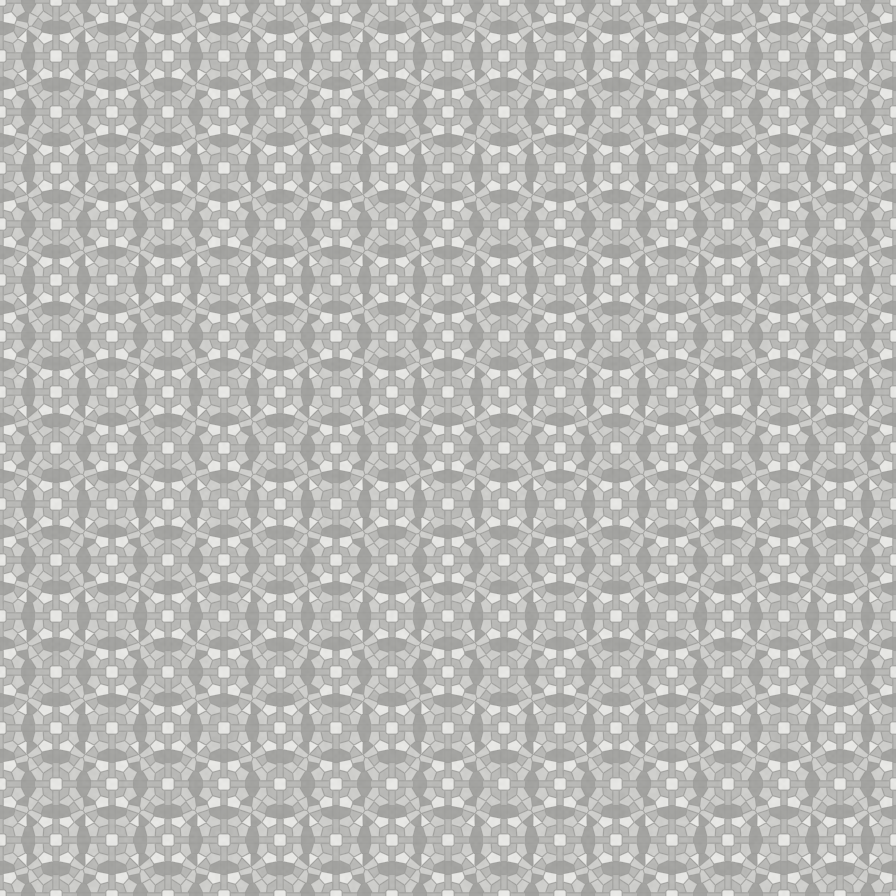
Give the GLSL for this pattern, as a three.js fragment shader.

```glsl
// Grey stone mosaic: 16 x 16 square panels, mirrored at every border so all edges wrap.
// Each panel is a Voronoi rosette: wedges meeting at the centre, a ring of kites and four
// corner shards. Bars line the borders and a pale stone sits at each crossing.

varying vec2 vUv;

const float PANELS = 16.0;        // panels across and up, even so mirroring wraps
const float WEDGES = 8.0;         // shards meeting at the panel centre
const float KITES = 12.0;         // shards in the ring around them
const float CORNERS = 4.0;
const float WEDGE_RADIUS = 0.15;  // all lengths are in panels
const float KITE_RADIUS = 0.37;
const float CORNER_RADIUS = 0.51;
const float JITTER = 0.085;       // irregularity of the shards
const float STRIP_HALF = 0.057;   // half width of the border strips
const float BAR_JOINT = 0.385;    // where pale bar meets dark bar
const float NODE_HALF = 0.110;    // half width of the crossing stones
const float NODE_ROUND = 0.045;
const float GROUT_HALF = 0.009;
const float SOFT = 0.014;         // edge smoothing
const float GRAIN_CELLS = 256.0;
const float GRAIN = 0.022;
const float TAU = 6.28319;

const vec3 GROUT = vec3(0.620, 0.620, 0.610);
const vec3 DARK = vec3(0.640, 0.640, 0.630);
const vec3 MIDDLE = vec3(0.725, 0.725, 0.715);
const vec3 LIGHT = vec3(0.808, 0.808, 0.798);
const vec3 PALE = vec3(0.905, 0.905, 0.895);

// Palest shards, counted round from the right
const float PALE_WEDGE = 2.0;
const float PALE_KITE_A = 1.0;
const float PALE_KITE_B = 7.0;

float hash(vec2 p) {
  return fract(sin(dot(p, vec2(127.1, 311.7))) * 43758.5453);
}

// Value noise that wraps over the canvas
float wrappedNoise(vec2 uv) {
  vec2 p = uv * GRAIN_CELLS;
  vec2 i = floor(p);
  vec2 f = smoothstep(0.0, 1.0, p - i);
  vec2 lo = mod(i, GRAIN_CELLS);
  vec2 hi = mod(i + 1.0, GRAIN_CELLS);
  return mix(mix(hash(lo), hash(vec2(hi.x, lo.y)), f.x),
             mix(hash(vec2(lo.x, hi.y)), hash(hi), f.x), f.y);
}

vec2 polar(float radius, float turn) {
  return radius * vec2(cos(TAU * turn), sin(TAU * turn));
}

// Shard centre from the panel centre: wedges first, then kites, then corners
vec2 shardSeed(float n) {
  vec2 offset = JITTER * (vec2(hash(vec2(n, 3.7)), hash(vec2(n, 19.3))) - 0.5);
  float kite = n - WEDGES;
  float corner = kite - KITES;
  if (kite < 0.0) return polar(WEDGE_RADIUS, (n + 0.5) / WEDGES) + offset;
  if (corner < 0.0) return polar(KITE_RADIUS, kite / KITES) + offset;
  return polar(CORNER_RADIUS, (corner + 0.5) / CORNERS) + offset;
}

// Tones alternate round each ring, with three pale accents
vec3 shardTone(float n) {
  float kite = n - WEDGES;
  if (kite < 0.0) {
    if (n == PALE_WEDGE) return PALE;
    if (mod(n, 2.0) < 0.5) return LIGHT;
    return mod(n, 4.0) < 1.5 ? DARK : MIDDLE;
  }
  if (kite >= KITES) return MIDDLE;
  if (kite == PALE_KITE_A || kite == PALE_KITE_B) return PALE;
  return mod(kite, 3.0) < 0.5 ? DARK : LIGHT;
}

// Colour of the nearest shard in rgb, distance to its edge in a
vec4 shards(vec2 p) {
  const float COUNT = WEDGES + KITES + CORNERS;
  float nearestId = 0.0;
  vec2 nearest = vec2(0.0);
  float best = 9.0;
  for (float n = 0.0; n < COUNT; n++) {
    vec2 seed = shardSeed(n);
    float d = distance(p, seed);
    if (d < best) {
      best = d;
      nearest = seed;
      nearestId = n;
    }
  }
  float edge = 9.0;
  for (float n = 0.0; n < COUNT; n++) {
    vec2 seed = shardSeed(n);
    vec2 gap = seed - nearest;
    if (dot(gap, gap) > 0.00001)
      edge = min(edge, dot(0.5 * (seed + nearest) - p, normalize(gap)));
  }
  return vec4(shardTone(nearestId), edge);
}

void main() {
  // Mirrored panel coordinates and distances to the nearest borders
  vec2 p = abs(mod(vUv * PANELS + 1.0, 2.0) - 1.0) - 0.5;
  vec2 border = 0.5 - abs(p);
  float across = min(border.x, border.y);
  float along = max(border.x, border.y);
  vec4 stone = shards(p);
  stone.a = min(stone.a, across - STRIP_HALF);
  // Border bars
  if (across < STRIP_HALF)
    stone = vec4(along > BAR_JOINT ? DARK : MIDDLE,
                 min(STRIP_HALF - across, abs(along - BAR_JOINT)));
  // Crossing stones
  vec2 corner = border - (NODE_HALF - NODE_ROUND);
  float node = length(max(corner, 0.0)) + min(max(corner.x, corner.y), 0.0) - NODE_ROUND;
  stone = node < 0.0 ? vec4(PALE, -node) : vec4(stone.rgb, min(stone.a, node));
  // Grout and fine stone grain
  float cover = smoothstep(GROUT_HALF - SOFT, GROUT_HALF + SOFT, stone.a);
  vec3 color = mix(GROUT, stone.rgb, cover) + GRAIN * (wrappedNoise(vUv) - 0.5);
  gl_FragColor = vec4(color, 1.0);
}
```
